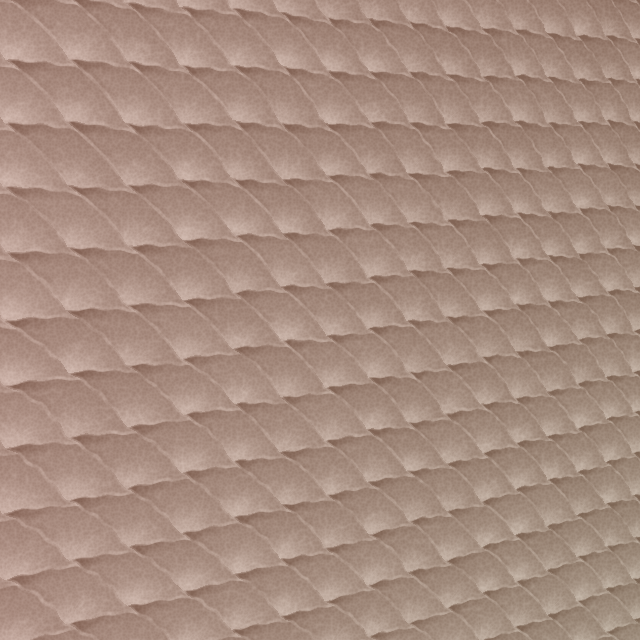
A three.js fragment shader for this texture:

```glsl
varying vec2 vUv;

vec2 hash2(vec2 p) {
  p = vec2(dot(p, vec2(127.1, 311.7)), dot(p, vec2(269.5, 183.3)));
  return fract(sin(p) * 43758.5);
}

// Distance to the nearest scattered point
float cellular(vec2 p) {
  vec2 cell = floor(p);
  float nearest = 2.0;
  for (int j = -1; j <= 1; j++) {
    for (int i = -1; i <= 1; i++) {
      vec2 corner = cell + vec2(float(i), float(j));
      nearest = min(nearest, distance(p, corner + hash2(corner)));
    }
  }
  return nearest;
}

void main() {
  // Receding surface: columns to the right, rows downward
  float depth = 1.0 - 0.367 * vUv.x;
  vec2 surface = vec2(9.7 * vUv.x, 9.8 * (0.8177 - vUv.y)) / depth - vec2(0.065, 0.1);
  vec2 wobble = 0.025 * sin(surface.yx * vec2(2.3, 1.9) + 1.3 * sin(surface * 1.4))
              + 0.014 * sin(surface.yx * 13.0 + surface * 7.0);
  vec2 bent = surface + wobble;

  // Slanted scales with bulging sides and sagging tops
  vec2 grid = vec2(bent.x - bent.y, bent.y);
  grid.x -= 0.1 * sin(3.14159 * fract(grid.y));
  float across = fract(grid.x);
  grid.y -= 0.14 * across * across;
  vec2 id = floor(grid);
  vec2 f = fract(grid);
  vec2 variation = hash2(id);

  // Base tone, darker toward the upper left of each scale
  float level = 0.17 + 0.17 * f.y * (1.0 - 0.5 * f.x) + 0.08 * (variation.x - 0.5);

  // Bright fan with broken radial wrinkles around the lower left tip
  vec2 fromTip = vec2(f.x + f.y - 1.0, f.y - 1.0);
  float reach = length(fromTip * vec2(0.8, 1.1));
  float angle = atan(-fromTip.y, fromTip.x + 0.001);
  float wrinkle = cellular(vec2(angle * 5.0, reach * 5.0) + 17.0 * variation) - 0.45;
  wrinkle += 0.7 * (cellular(vec2(angle * 9.0, reach * 8.0) + 31.0 * variation) - 0.45);
  float ragged = reach + 0.12 * wrinkle;
  float fan = exp(-6.5 * ragged * ragged);
  level += fan * (0.46 + 0.2 * variation.y);
  level += 0.26 * wrinkle * smoothstep(0.9, 0.25, reach) * smoothstep(0.06, 0.25, reach);

  // Shadow tucked under the top edge, deepest at the left
  float crease = smoothstep(0.0, 0.04, f.y) * (1.0 - smoothstep(0.05, 0.24, f.y));
  level -= crease * (0.1 + 0.36 * (1.0 - smoothstep(0.05, 0.75, f.x)));

  // Thin shadow to the right of each side seam
  float sideShade = smoothstep(0.03, 0.07, f.x) * (1.0 - smoothstep(0.08, 0.2, f.x));
  level -= 0.1 * sideShade * (1.0 - smoothstep(0.4, 0.8, f.y));

  // Pale seams along the sides and the lower rim
  float side = 1.0 - smoothstep(0.012, 0.06, min(f.x, 1.0 - f.x));
  float rim = 1.0 - smoothstep(0.015, 0.08, min(1.0 - f.y, f.y * 2.5));
  float wear = 0.65 + 0.35 * sin(surface.x * 9.0 + 3.0 * sin(surface.y * 7.0));
  level = mix(level, 0.74, side * 0.65 * wear);
  level = mix(level, 0.82, rim * 0.75 * wear);

  // Fine leather grain and soft mottling
  level += 0.25 * (cellular(vUv * 210.0) - 0.45);
  level += 0.14 * (cellular(vUv * 115.0 + 7.3) - 0.45);
  level += 0.10 * (cellular(surface * 7.0) - 0.45);

  // Light drifts from rosy on the left to grey at the lower right
  level += 0.10 * (1.0 - vUv.x) - 0.12 * vUv.x * vUv.y;
  vec3 color = mix(vec3(0.585, 0.475, 0.42), vec3(0.79, 0.705, 0.66), clamp(level, -0.35, 1.1));
  color += vec3(-0.025, 0.012, 0.0) * vUv.x * (1.0 - vUv.y);
  color += vec3(0.012, -0.004, 0.002) * (1.0 - vUv.x);
  gl_FragColor = vec4(color, 1.0);
}
```
